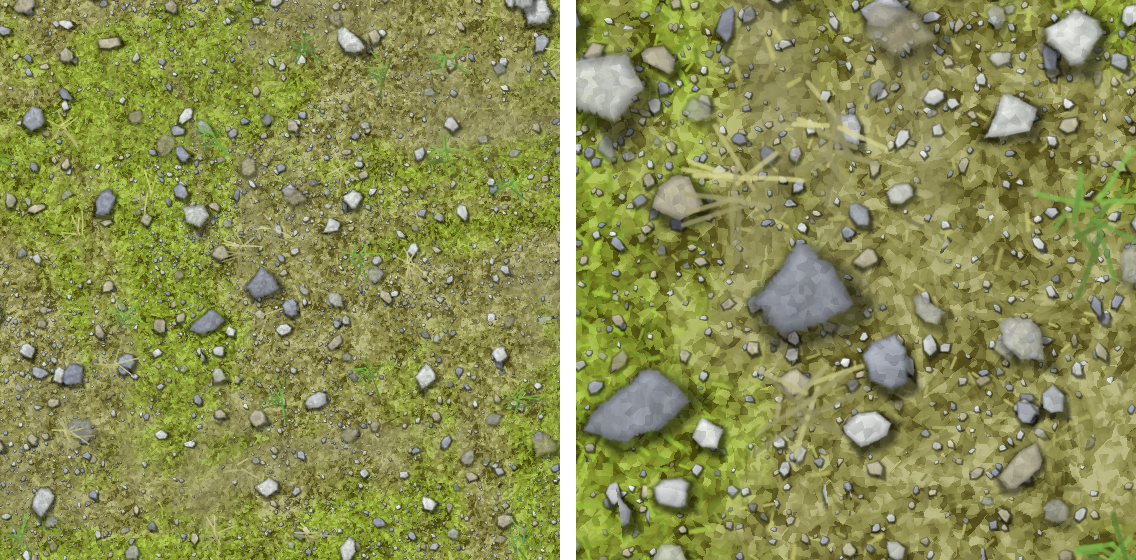
Left: the whole. Right: its middle third, enlarged.
This texture is drawn by a Shadertoy shader. Its source:

```glsl
// Mossy gravel ground seen from above: cellular moss and soil grains,
// tinted by layered sine patches, then scattered with short strands,
// five sizes of chipped stones and a few tufts of dry or green grass.

const float TAU = 6.2831853;

vec3 hash3(vec2 p) {
    vec3 q = fract(vec3(p.xyx) * vec3(.1031, .1030, .0973));
    q += dot(q, q.yxz + 33.33);
    return fract((q.xxy + q.yzz) * q.zyx);
}

// Layered, warped sines, roughly -0.7 to 0.7
float waves(vec2 p) {
    float sum = 0., amp = .5;
    for (int i = 0; i < 5; i++) {
        p = mat2(.8, .6, -.6, .8) * p * 1.75 + 2.3;
        p += .7 * sin(p.yx * 1.3 + float(i));
        sum += amp * sin(p.x) * sin(p.y);
        amp *= .68;
    }
    return sum;
}

// Cellular noise: distance to the nearest point, and two random ids
vec3 cells(vec2 p) {
    vec3 best = vec3(9.);
    for (int k = 0; k < 9; k++) {
        vec2 cell = floor(p) + vec2(k % 3 - 1, k / 3 - 1);
        vec3 r = hash3(cell + 40.);
        float d = length(p - cell - r.xy);
        if (d < best.x) best = vec3(d, r.z, fract(r.x * 17. + r.y * 5.));
    }
    return best;
}

float segment(vec2 p, vec2 tip) {
    return length(p - tip * clamp(dot(p, tip) / dot(tip, tip), 0., 1.));
}

// Short leaf strands pointing every way, one per cell
void strands(inout vec3 col, vec2 p, float scale, float moss) {
    vec2 q = p * scale;
    for (int k = 0; k < 9; k++) {
        vec2 cell = floor(q) + vec2(k % 3 - 1, k / 3 - 1);
        vec3 r = hash3(cell + scale), s = hash3(cell + scale + 71.);
        float a = r.z * TAU;
        float d = segment(q - cell - r.xy, vec2(cos(a), sin(a)) * mix(.3, .9, s.x));
        float mask = smoothstep(.17, .03, d) * step(s.y, .2 + .45 * moss);
        vec3 leaf = mix(vec3(.68, .67, .40), vec3(.56, .70, .20), moss);
        col = mix(col, leaf * mix(.65, 1.2, s.z), mask * .75);
    }
}

// Chipped polygon stones with a contact shadow and lit upper left side
void stones(inout vec3 col, vec2 p, float scale, float keep, float size) {
    vec2 q = p * scale;
    float blur = max(1.2 * scale / iResolution.y, .012);
    float grit = cells(p * 200.).y, stain = waves(p * 45.);
    for (int k = 0; k < 9; k++) {
        vec2 cell = floor(q) + vec2(k % 3 - 1, k / 3 - 1);
        vec3 r = hash3(cell + scale * 3.), s = hash3(cell + scale * 3. + 57.);
        vec3 t = hash3(cell + scale * 3. + 113.);
        vec2 d = q - cell - r.xy;
        float radius = size * mix(.5, 1.1, s.x);
        if (r.z > keep || length(d) > radius * 2.2) continue;

        float a = s.y * TAU, dist = -9.;
        vec2 e = mat2(cos(a), sin(a), -sin(a), cos(a)) * d;
        e.y *= mix(1., 1.65, s.z);
        for (int i = 0; i < 7; i++) {
            vec3 h = hash3(cell + float(i) * 9.7 + scale);
            float b = (float(i) + .8 * h.x) * TAU / 7.;
            dist = max(dist, dot(e, vec2(cos(b), sin(b))) - radius * mix(.65, 1.05, h.y));
        }
        dist += radius * .12 * stain;

        float light = dot(d, vec2(-.5, .86)) / radius;
        float shadow = smoothstep(.4, 0., dist / radius + .25 * light);
        float opacity = mix(.55, 1., smoothstep(0., .4, t.x));
        col *= 1. - .5 * shadow * opacity;

        vec3 face = mix(vec3(.60, .62, .67), vec3(.84, .85, .83), smoothstep(.1, .7, t.y));
        face = mix(face, vec3(.75, .72, .58), step(.65, t.z) * .8);
        face *= .96 + .08 * light + .16 * (grit - .5) + .13 * stain;
        face *= 1. - .22 * smoothstep(-.25, 0., dist / radius);
        col = mix(col, face, smoothstep(blur, -blur, dist) * opacity);
    }
}

// Loose rosettes of thin blades
void tufts(inout vec3 col, vec2 p) {
    vec2 q = p * 7.;
    for (int k = 0; k < 9; k++) {
        vec2 cell = floor(q) + vec2(k % 3 - 1, k / 3 - 1);
        vec3 r = hash3(cell + 19.);
        vec2 d = q - cell - r.xy;
        if (r.z > .55 || length(d) > .6) continue;
        vec3 tint = mix(vec3(.76, .75, .52), vec3(.46, .66, .28), step(.3, r.z));
        for (int i = 0; i < 13; i++) {
            vec3 h = hash3(cell * 7. + float(i) * 3.1);
            float a = h.x * TAU;
            vec2 o = d - .16 * (h.yz - .5);
            o += .5 * o.yx * length(o) * (h.z - .5);
            float dist = segment(o, vec2(cos(a), sin(a)) * mix(.08, .3, h.y));
            col = mix(col, tint * mix(.7, 1.15, h.z), .75 * smoothstep(.016, .004, dist));
        }
    }
}

void mainImage(out vec4 fragColor, in vec2 fragCoord) {
    vec2 p = fragCoord / iResolution.y + 3.;
    float moss = smoothstep(-.3, .4, waves(p * 3.2) + .25 * waves(p * 17.));
    float dust = smoothstep(-.05, .5, waves(p * 4.1 + 8.));
    float clump = waves(p * 24.);

    // Moss and soil grains
    vec3 coarse = cells(p * 105. + clump), fine = cells(p * 220.);
    float tone = .48 * coarse.y + .42 * fine.y + .3 * clump + .2 - .22 * coarse.x;
    vec3 green = mix(vec3(.27, .28, .04), vec3(.53, .60, .17), smoothstep(.05, .6, tone));
    green = mix(green, vec3(.70, .79, .33), smoothstep(.55, 1., tone));
    vec3 soil = mix(vec3(.33, .30, .11), vec3(.58, .56, .34), smoothstep(.05, .65, tone));
    soil = mix(soil, vec3(.74, .72, .55), smoothstep(.6, 1., tone));
    vec3 col = mix(soil, green, .15 + .8 * moss);
    col = mix(col, vec3(.58, .57, .41), .45 * dust * (1. - .6 * moss));

    strands(col, p, 120., moss);
    strands(col, p, 75., moss);

    // Stones from fine gravel up to pebbles
    float gravel = smoothstep(-.25, .4, waves(p * 3.7 + 20.));
    for (int i = 4; i >= 0; i--) {
        float small = float(i) / 4.;
        stones(col, p, 8. * pow(1.9, float(i)), mix(.4, .1 + .5 * gravel, small), .22 + .06 * small);
    }
    tufts(col, p);
    fragColor = vec4(col, 1.);
}
```
